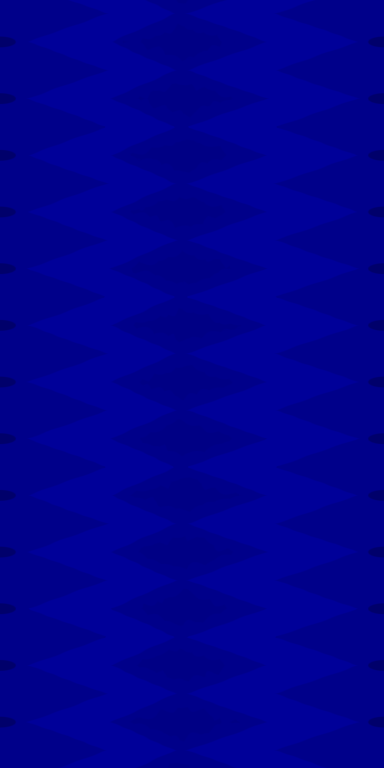
This pattern is drawn by a WebGL 2 fragment shader. Its source:

```glsl
#version 300 es
precision highp float;

#define ROWS 13.55
#define ROW_PHASE 0.81
#define LIGHT_BLUE vec3(0.0, 0.0, 0.60)
#define DARK_BLUE vec3(0.0, 0.0, 0.54)
#define CORE_BLUE vec3(0.0, 0.0, 0.52)
#define SPOT_BLUE vec3(0.0, 0.0, 0.42)
#define LEFT_BAND vec4(0.073, 0.278, 0.290, 0.457)
#define RIGHT_BAND vec4(0.694, 0.488, 0.932, 0.718)
#define CORE_CENTER vec2(0.478, 0.215)
#define SPOT_SIZE vec2(0.041, 0.19)
#define WOBBLE 0.004
#define CELLS vec2(28.0, 56.0)

uniform vec2 u_resolution;
out vec4 fragColor;

vec2 hash2(vec2 cell) {
    vec2 h = vec2(dot(cell, vec2(127.1, 311.7)), dot(cell, vec2(269.5, 183.3)));
    return fract(sin(h) * 43758.5);
}

// Distance to the nearest scattered point
float cellular(vec2 p) {
    vec2 cell = floor(p);
    float nearest = 2.0;
    for (int j = -1; j <= 1; j++) {
        for (int i = -1; i <= 1; i++) {
            vec2 neighbor = cell + vec2(i, j);
            nearest = min(nearest, distance(p, neighbor + hash2(neighbor)));
        }
    }
    return nearest;
}

// Coverage of the region where d is positive
float cover(float d) {
    return smoothstep(-0.75, 0.75, d / max(fwidth(d), 1e-5));
}

// Zigzag band: x, y = left edge at row center and seam; z, w = right edge
float zigzagBand(float x, float t, vec4 edges) {
    float left = mix(edges.x, edges.y, t);
    float right = mix(edges.z, edges.w, t);
    return cover(x - left) * cover(right - x);
}

void main() {
    vec2 uv = gl_FragCoord.xy / u_resolution;

    // Triangle wave: 0 at each diamond center, 1 at each neck
    float row = uv.y * ROWS - ROW_PHASE;
    float t = 2.0 * abs(fract(row + 0.5) - 0.5);

    // Slightly uneven edges
    float wobble = sin(uv.y * 310.0 + uv.x * 25.0) + 0.6 * sin(uv.y * 523.0 - uv.x * 61.0);
    float x = uv.x + WOBBLE * 0.6 * wobble;

    // Mottled diamond cores
    float mottle = cellular(uv * CELLS) - 0.45;
    float diamond = abs(x - CORE_CENTER.x) / CORE_CENTER.y + t;
    float core = cover(0.58 - diamond + 0.35 * mottle);
    vec3 color = mix(DARK_BLUE, CORE_BLUE, core);

    // Light bands on both sides of the diamonds
    float light = max(zigzagBand(x, t, LEFT_BAND), zigzagBand(x, t, RIGHT_BAND));
    color = mix(color, LIGHT_BLUE, light);

    // Dark spots on the side borders, level with the diamond centers
    float border = min(uv.x, 1.0 - uv.x);
    float spot = cover(1.0 - length(vec2(border, t) / SPOT_SIZE));
    color = mix(color, SPOT_BLUE, spot);

    fragColor = vec4(color, 1.0);
}
```
